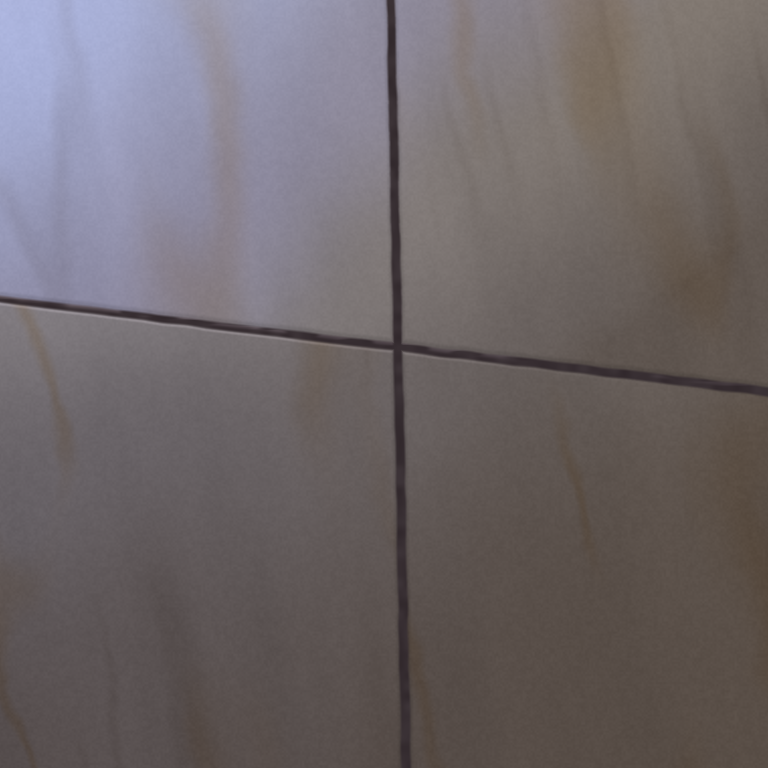
A WebGL 1 fragment shader for this texture:

```glsl
precision highp float;
// Four large marble-look wall tiles with dark, slanting joints under cool light from the upper left.
uniform vec2 u_resolution;

float hash(vec2 p) {
  vec3 q = fract(vec3(p.xyx) * 0.1031);
  q += dot(q, q.yzx + 33.33);
  return fract((q.x + q.y) * q.z);
}

float noise(vec2 p) {
  vec2 i = floor(p), f = fract(p);
  f = f * f * (3.0 - 2.0 * f);
  return mix(mix(hash(i), hash(i + vec2(1.0, 0.0)), f.x),
             mix(hash(i + vec2(0.0, 1.0)), hash(i + vec2(1.0, 1.0)), f.x), f.y);
}

float fbm(vec2 p) {
  float sum = 0.0, amp = 0.5;
  for (int i = 0; i < 4; i++) {
    sum += amp * noise(p);
    p = p * 2.03 + 17.1;
    amp *= 0.5;
  }
  return sum;
}

// Warm shadow through grey to bluish daylight
vec3 lightRamp(float l) {
  vec3 c = mix(vec3(0.342, 0.303, 0.284), vec3(0.41, 0.38, 0.375), smoothstep(0.0, 0.18, l));
  c = mix(c, vec3(0.505, 0.475, 0.465), smoothstep(0.15, 0.42, l));
  c = mix(c, vec3(0.56, 0.54, 0.60), smoothstep(0.4, 0.65, l));
  return mix(c, vec3(0.68, 0.70, 0.81), smoothstep(0.6, 1.05, l));
}

// Thin broken streaks, slanting down to the right
float veins(vec2 p, float density) {
  vec2 q = vec2((p.x + 0.16 * p.y) * density, p.y * 2.2);
  q.x += 0.5 * fbm(p * 9.0);
  float ridge = 1.0 - smoothstep(0.0, 0.13, abs(noise(q) - 0.5));
  return ridge * smoothstep(0.42, 0.75, noise(p * vec2(6.0, 3.5) + 40.0));
}

void main() {
  vec2 uv = gl_FragCoord.xy / u_resolution;
  float px = 1.0 / min(u_resolution.x, u_resolution.y);

  // Signed offsets from the two joints, which meet right of the centre
  vec2 fromCross = uv - vec2(0.518, 0.548);
  vec2 offset = fromCross + vec2(0.02 * fromCross.y, 0.12 * fromCross.x);
  offset += 0.0016 * (vec2(noise(uv.yx * 38.0), noise(uv * 33.0 + 9.0)) - 0.5);
  vec2 tile = step(0.0, offset);
  vec2 p = uv + tile * 3.7 + tile.yx * 1.9;

  // Light falls off differently above and below the horizontal joint
  float upper = 1.0 - 0.7 * uv.x - 0.9 * (0.9 - uv.y);
  float lower = 0.42 * exp(-4.0 * (0.6 - uv.y)) * (1.0 - 0.65 * uv.x);
  float light = mix(lower, max(upper, 0.13), tile.y) - 0.04 * tile.x * tile.y;
  light += 0.14 * (fbm(p * vec2(5.0, 3.0)) - 0.47) * (0.4 + light);
  vec3 color = lightRamp(light);
  color *= mix(vec3(0.98, 1.0, 1.06), vec3(1.0, 0.99, 0.95), smoothstep(0.0, 1.0, uv.x));

  // Marbling: vertical clouds, broad ochre streaks and finer grey ones
  float cloud = fbm(vec2((p.x + 0.16 * p.y) * 13.0, p.y * 2.5));
  color *= 1.0 + 0.09 * (cloud - 0.47);
  color *= mix(vec3(1.0), vec3(0.95, 0.89, 0.79), 0.75 * veins(p, 9.0));
  color *= mix(vec3(1.0), vec3(0.93, 0.92, 0.91), 0.7 * veins(p + 5.3, 17.0));

  // Fine surface grain
  color += 0.018 * (noise(uv * 380.0) - 0.5) + 0.012 * (noise(uv * 170.0) - 0.5);

  // Pale lower lip of the horizontal joint, strongest on the left
  float halfWidth = mix(0.0042, 0.0060, uv.x);
  float lip = 1.0 - smoothstep(0.0, 0.0022 + px, abs(offset.y + halfWidth + 0.0022));
  color += vec3(0.10, 0.095, 0.10) * lip * (1.0 - smoothstep(0.3, 0.95, uv.x));

  // Joints with soft edges, and worn grey patches in the horizontal one
  vec2 halfWidths = vec2(mix(0.0062, 0.0054, uv.y), halfWidth);
  vec2 joint = 1.0 - smoothstep(-0.001 - px, 0.001 + px, abs(offset) - halfWidths);
  vec3 grout = vec3(0.215, 0.18, 0.195) + 0.05 * (noise(uv * 75.0) - 0.5);
  float worn = smoothstep(0.45, 0.8, noise(uv * vec2(28.0, 150.0)));
  worn *= smoothstep(-0.002, 0.004, offset.y) * (1.0 - joint.x);
  grout += vec3(0.16, 0.15, 0.16) * worn * (1.0 - 0.7 * uv.x);
  color = mix(color, color * 0.9, 1.0 - smoothstep(0.0, 0.006, min(abs(offset.x) - halfWidths.x, abs(offset.y - 0.002) - halfWidth)));
  color = mix(color, grout, max(joint.x, joint.y));

  gl_FragColor = vec4(color, 1.0);
}
```
